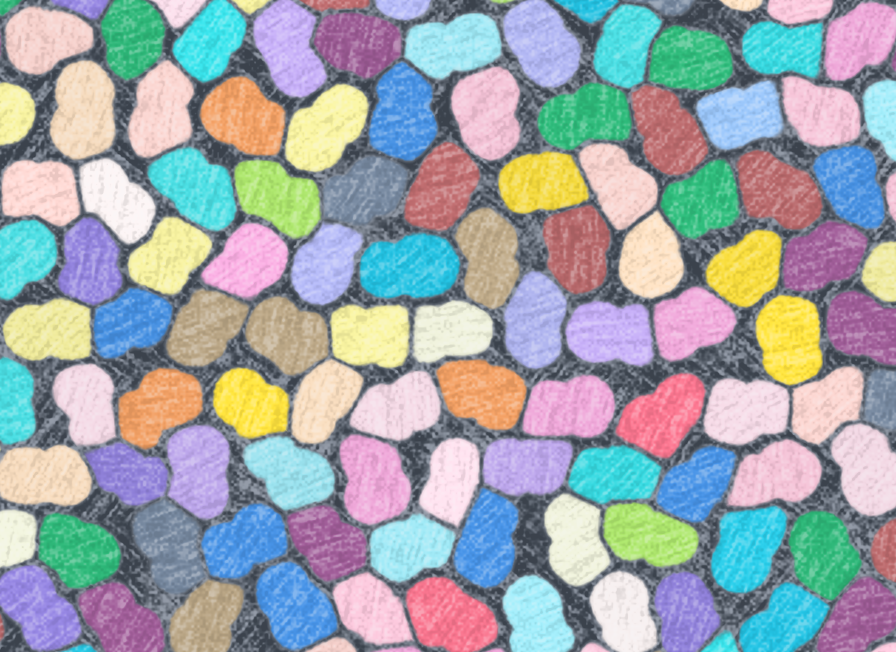
Reproduce this pattern procedurally as a Shadertoy shader.

```glsl
// Colourful peanut-shaped pebbles, hand-shaded in pencil on charcoal ground.
#define CELL 0.126       // pebble spacing, in canvas heights
#define JITTER 0.15      // scatter of the pebble centres
#define RADIUS 0.385     // lobe radius, in cells
#define LOBE_SHIFT 0.23  // lobe distance from the centre, in cells
#define GAP 0.026        // half of the smallest gap, in cells
#define PALE_SHARE 0.48  // share of pastel pebbles
#define STROKE 0.34      // strength of the paper showing between strokes
#define ROW 0.866        // row height of the staggered grid

const vec3 PAPER = vec3(0.97, 0.97, 0.98);
const vec3 CHARCOAL = vec3(0.23, 0.26, 0.30);
const vec3 GRAPHITE = vec3(0.58, 0.61, 0.66);

const vec3 BRIGHT[16] = vec3[16](
    vec3(0.14, 0.78, 0.91), vec3(0.98, 0.46, 0.56), vec3(0.30, 0.90, 0.92),
    vec3(0.58, 0.52, 0.88), vec3(0.99, 0.88, 0.24), vec3(0.28, 0.58, 0.91),
    vec3(0.74, 0.42, 0.43), vec3(0.22, 0.88, 0.91), vec3(0.97, 0.64, 0.40),
    vec3(0.46, 0.53, 0.62), vec3(0.18, 0.73, 0.48), vec3(0.92, 0.40, 0.65),
    vec3(0.74, 0.66, 0.53), vec3(0.16, 0.80, 0.91), vec3(0.62, 0.36, 0.59),
    vec3(0.67, 0.89, 0.42));

const vec3 PALE[12] = vec3[12](
    vec3(0.98, 0.78, 0.86), vec3(0.97, 0.98, 0.89), vec3(0.70, 0.72, 0.96),
    vec3(0.99, 0.88, 0.76), vec3(0.60, 0.77, 0.97), vec3(0.96, 0.67, 0.87),
    vec3(0.98, 0.95, 0.95), vec3(0.96, 0.94, 0.62), vec3(0.62, 0.91, 0.96),
    vec3(0.98, 0.83, 0.81), vec3(0.76, 0.67, 0.95), vec3(0.98, 0.87, 0.92));

float hash(vec2 p) {
    vec3 q = fract(p.xyx * 0.1031);
    q += dot(q, q.yzx + 33.33);
    return fract((q.x + q.y) * q.z);
}

float noise(vec2 p) {
    vec2 i = floor(p), f = fract(p);
    f = f * f * (3.0 - 2.0 * f);
    return mix(mix(hash(i), hash(i + vec2(1, 0)), f.x),
               mix(hash(i + vec2(0, 1)), hash(i + 1.0), f.x), f.y);
}

mat2 rotation(float a) {
    return mat2(cos(a), -sin(a), sin(a), cos(a));
}

float smoothMin(float a, float b, float k) {
    float h = max(k - abs(a - b), 0.0) / k;
    return min(a, b) - 0.25 * k * h * h;
}

// Fine streaks along one direction, broken up by paper grain
float pencil(vec2 p, float angle) {
    vec2 q = rotation(angle) * p;
    q.y += 0.012 * noise(p * 9.0);
    return 0.5 * noise(q * vec2(32.0, 190.0)) + 0.5 * noise(p * 230.0);
}

// Two uneven lobes, with one side of the waist partly filled
float pebble(vec2 p, vec2 id) {
    p = rotation(6.283 * hash(id + 17.3)) * p;
    float uneven = 0.07 * (hash(id + 41.7) - 0.5);
    float stretch = LOBE_SHIFT * mix(0.8, 1.15, hash(id + 5.9));
    float left = length(p + vec2(stretch, 0.0)) - RADIUS - uneven;
    float right = length(p - vec2(stretch, 0.03)) - RADIUS + uneven;
    float waist = length(p - vec2(0.0, 0.13 * hash(id + 63.1))) - 0.25;
    return smoothMin(smoothMin(left, right, 0.05), waist, 0.05);
}

vec3 pebbleColour(vec2 id) {
    float pick = fract(dot(id, vec2(0.755, 0.570)) + 0.4 * hash(id + 8.2));
    vec3 colour = hash(id + 29.4) < PALE_SHARE ? PALE[int(pick * 12.0)]
                                               : BRIGHT[int(pick * 16.0)];
    return colour * mix(0.97, 1.03, hash(id + 71.6));
}

void mainImage(out vec4 fragColor, in vec2 fragCoord) {
    vec2 uv = fragCoord / iResolution.y;
    vec2 p = uv / CELL;
    p += 0.07 * (vec2(noise(p * 2.3), noise(p * 2.3 + 37.0)) - 0.5);

    // Nearest and second nearest pebble on a jittered staggered grid
    float nearest = 9.0, second = 9.0;
    vec2 owner = vec2(0.0);
    float baseRow = floor(p.y / ROW);
    for (int j = -1; j <= 1; j++) {
        float row = baseRow + float(j);
        float stagger = 0.5 * mod(row, 2.0);
        for (int i = -2; i <= 2; i++) {
            vec2 id = vec2(floor(p.x - stagger) + float(i), row);
            vec2 shift = vec2(hash(id + 3.1), hash(id + 91.7)) * 2.0 - 1.0;
            vec2 centre = (id + 0.5) * vec2(1.0, ROW) + vec2(stagger, 0.0);
            float d = pebble(p - centre - JITTER * shift, id);
            if (d < nearest) { second = nearest; nearest = d; owner = id; }
            else second = min(second, d);
        }
    }
    // Rounded clip that keeps a dark gap between touching pebbles
    float d = -smoothMin(-nearest, 0.5 * (second - nearest) - GAP, 0.09);
    d += 0.016 * (noise(uv * 180.0) - 0.5);

    // Charcoal ground, shaded in two crossing directions
    float patches = smoothstep(0.35, 0.65, noise(uv * 13.0));
    float ground = mix(pencil(uv, 0.9), pencil(uv + 7.0, -0.7), patches);
    float wear = smoothstep(0.30, 0.95, ground + 0.22 * (noise(uv * 6.0) - 0.5));
    vec3 groundColour = mix(CHARCOAL, GRAPHITE, wear);
    groundColour = mix(GRAPHITE, groundColour, 0.6 + 0.4 * smoothstep(0.0, 0.05, d));

    // Pebble fill: paper between strokes, firmer pressure at the rim
    float shade = pencil(uv + 3.0, 0.8 + 1.6 * (hash(owner + 53.0) - 0.5));
    vec3 fill = pebbleColour(owner);
    fill = mix(fill, PAPER, STROKE * smoothstep(0.40, 0.90, shade));
    fill *= 0.91 + 0.09 * smoothstep(0.15, 0.50, shade);
    fill *= 1.0 - 0.07 * smoothstep(-0.05, 0.0, d);

    float edge = 0.010 + 0.75 / (iResolution.y * CELL);
    fragColor = vec4(mix(fill, groundColour, smoothstep(-edge, edge, d)), 1.0);
}
```
